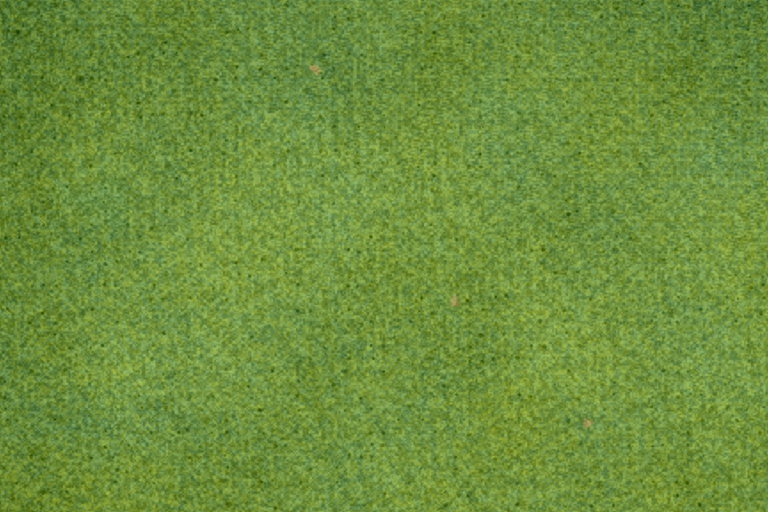
Write a WebGL 1 fragment shader that draws this texture.

```glsl
precision highp float;
// A closely mown lawn seen from above: fine grain, soft patches, dark specks and a few bare spots.
uniform vec2 u_resolution;

#define GRAIN_SCALE 160.0
#define GRAIN_CONTRAST 0.30
#define TINT_CONTRAST 0.13
#define PATCH_SCALE 3.5
#define PATCH_CONTRAST 0.15
#define SPECK_CELLS 42.0
#define SPECK_CHANCE 0.28
#define BARE_CELLS 4.0
#define BARE_CHANCE 0.14
#define GRASS vec3(0.432, 0.563, 0.235)
#define BARE_EARTH vec3(0.66, 0.60, 0.36)
#define COOL_GRASS vec3(0.40, 0.58, 0.33)

float hash(vec2 p) {
  return fract(sin(dot(p, vec2(127.1, 311.7))) * 43758.5453);
}

float noise(vec2 p) {
  vec2 i = floor(p);
  vec2 f = fract(p);
  f = f * f * (3.0 - 2.0 * f);
  float low = mix(hash(i), hash(i + vec2(1.0, 0.0)), f.x);
  float high = mix(hash(i + vec2(0.0, 1.0)), hash(i + vec2(1.0, 1.0)), f.x);
  return mix(low, high, f.y);
}

// Layered noise centred on zero
float patches(vec2 p) {
  float sum = 0.0;
  float weight = 0.5;
  for (int i = 0; i < 5; i++) {
    sum += weight * (noise(p) - 0.5);
    p = mat2(1.6, 1.2, -1.2, 1.6) * p + 7.3;
    weight *= 0.55;
  }
  return sum;
}

// Soft dots, at most one in each cell; the radius is a share of the cell
float dots(vec2 p, float chance, float radius) {
  vec2 cell = floor(p);
  vec2 centre = 0.3 + 0.4 * vec2(hash(cell + 3.7), hash(cell + 9.1));
  float size = radius * (0.7 + 0.6 * hash(cell + 5.3));
  float present = step(hash(cell + 17.9), chance);
  return present * (1.0 - smoothstep(0.3 * size, size, length(fract(p) - centre)));
}

void main() {
  vec2 p = gl_FragCoord.xy / u_resolution.y;
  vec2 uv = gl_FragCoord.xy / u_resolution;

  // Light falls off towards the top and the sides
  float side = abs(uv.x - 0.47) * 2.0;
  float light = 0.018 - 0.055 * smoothstep(0.55, 1.0, uv.y) - 0.030 * side * side;

  // Fine blades and broad patches
  float coarse = noise(p * GRAIN_SCALE) - 0.5;
  float fine = noise(p * GRAIN_SCALE * 1.8 + 31.0) - 0.5;
  float grain = 0.6 * coarse + 0.5 * fine;
  float tone = light + GRAIN_CONTRAST * grain;
  tone += PATCH_CONTRAST * patches(p * PATCH_SCALE + 4.0);
  vec3 color = GRASS + tone * vec3(1.0, 1.0, 0.75);

  // Yellow against blue-green, warmer near the bottom
  float tint = noise(p * GRAIN_SCALE * 0.8 + 57.0) - 0.5;
  tint += 0.9 * patches(p * 6.0 + 21.0) + 0.15 * (0.5 - uv.y);
  color += TINT_CONTRAST * tint * vec3(0.45, 0.1, -0.8);

  // Pale cool areas
  float cool = smoothstep(0.16, 0.40, patches(p * 5.0 + 43.0));
  color = mix(color, COOL_GRASS + tone, 0.45 * cool);

  // Dark specks and ragged bare spots
  color -= 0.13 * dots(p * SPECK_CELLS, SPECK_CHANCE, 0.20);
  vec2 ragged = p + 0.012 * vec2(noise(p * 90.0) - 0.5, noise(p * 90.0 + 13.0) - 0.5);
  float bare = dots(ragged * BARE_CELLS, BARE_CHANCE, 0.055);
  color = mix(color, BARE_EARTH + GRAIN_CONTRAST * grain, 0.8 * bare);

  gl_FragColor = vec4(clamp(color, 0.0, 1.0), 1.0);
}
```
